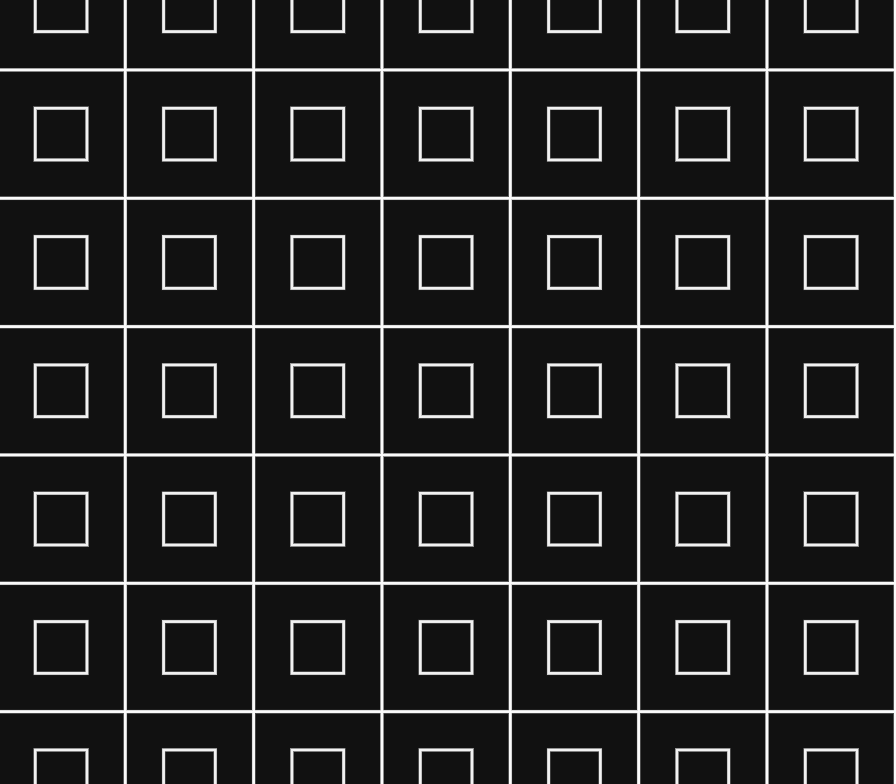
A Shadertoy shader for this pattern:

```glsl
// Lengths in canvas heights
const float CELL_SIZE = 0.1637;
const vec2 GRID_ORIGIN = vec2(0.1598, 0.0923);
// Lengths in cells
const float GRID_WIDTH = 0.0245;
const float SQUARE_HALF = 0.2015;
const float SQUARE_WIDTH = 0.0240;
// Edge softness in pixels
const float EDGE_SOFTNESS = 0.8;

const vec3 BACKGROUND = vec3(0.065);
const vec3 GRID_COLOR = vec3(0.985);
const vec3 SQUARE_COLOR = vec3(0.95);

// Signed distance to a sharp-cornered square, with level sets of equal shape
float squareDistance(vec2 p, float halfSize) {
    vec2 q = abs(p) - halfSize;
    return max(q.x, q.y);
}

// Coverage of a stroke centred on the zero line of a distance
float stroke(float dist, float width, float softness) {
    return 1.0 - smoothstep(-softness, softness, abs(dist) - 0.5 * width);
}

void mainImage(out vec4 fragColor, in vec2 fragCoord) {
    vec2 canvas = fragCoord / iResolution.y;
    float softness = EDGE_SOFTNESS / (iResolution.y * CELL_SIZE);

    // Cell coordinates, zero at the centre of each cell
    vec2 cell = fract((canvas - GRID_ORIGIN) / CELL_SIZE) - 0.5;

    // The cell border forms the grid; a smaller outline sits inside it
    float grid = stroke(squareDistance(cell, 0.5), GRID_WIDTH, softness);
    float outline = stroke(squareDistance(cell, SQUARE_HALF), SQUARE_WIDTH, softness);

    vec3 color = mix(BACKGROUND, SQUARE_COLOR, outline);
    color = mix(color, GRID_COLOR, grid);
    fragColor = vec4(color, 1.0);
}
```
